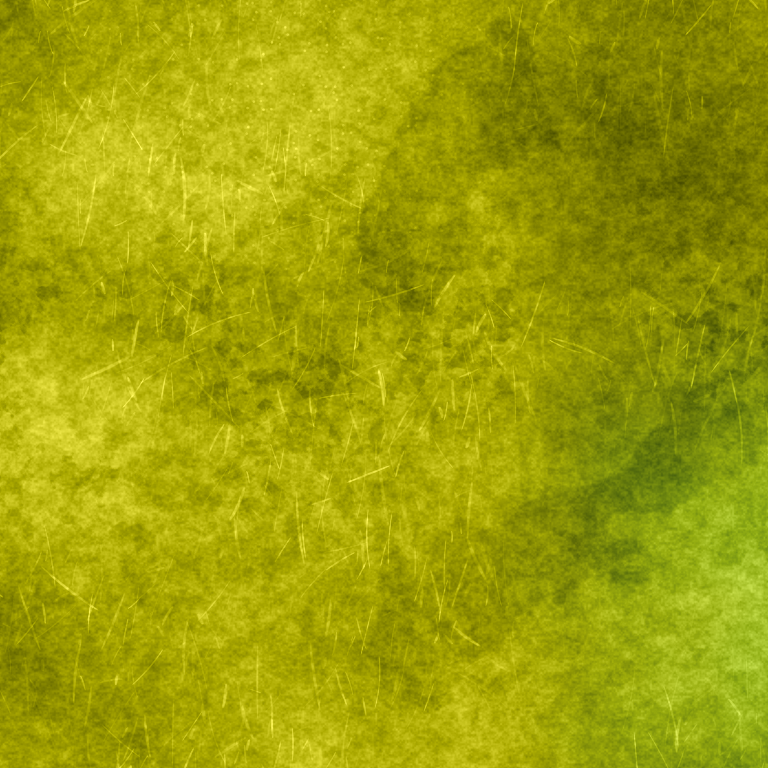
A Shadertoy shader for this texture:

```glsl
// Weathered olive-yellow paper with stains, dark mottling and fine pale scratches.

const float BASE_TONE = 0.588;
const float CLOUD_CONTRAST = 0.36;
const float GRAIN_CONTRAST = 0.19;
const float WEAR_CONTRAST = 0.22;
const float MOTTLE_DEPTH = 0.12;
const float STAIN_DEPTH = 0.09;
const float STAIN_EDGE = 0.008;
const int SCRATCH_LAYERS = 13;
const float SCRATCH_CELL = 0.09;
const float SCRATCH_WIDTH = 0.0018;
const float SCRATCH_GLOW = 0.20;
const float SPECK_CELLS = 95.0;
const vec3 GREEN_SHIFT = vec3(-0.11, 0.015, 0.08);

float hash(vec2 p) {
    vec3 q = fract(p.xyx * 0.1031);
    q += dot(q, q.yzx + 33.33);
    return fract((q.x + q.y) * q.z);
}

vec2 hash2(vec2 p) {
    return vec2(hash(p), hash(p + 57.3));
}

float noise(vec2 p) {
    vec2 i = floor(p), f = fract(p);
    f = f * f * (3.0 - 2.0 * f);
    return mix(mix(hash(i), hash(i + vec2(1, 0)), f.x),
               mix(hash(i + vec2(0, 1)), hash(i + vec2(1, 1)), f.x), f.y);
}

float fbm(vec2 p) {
    float sum = 0.0, amp = 0.5;
    for (int i = 0; i < 6; i++) {
        sum += amp * noise(p);
        p = mat2(1.6, 1.2, -1.2, 1.6) * p + 17.0;
        amp *= 0.5;
    }
    return sum;
}

float glow(vec2 p, vec2 center, float radius) {
    vec2 d = (p - center) / radius;
    return exp(-dot(d, d));
}

float segment(vec2 p, vec2 a, vec2 b) {
    vec2 pa = p - a, ba = b - a;
    return length(pa - ba * clamp(dot(pa, ba) / dot(ba, ba), 0.0, 1.0));
}

// Soft light and shade across the sheet
float lighting(vec2 p) {
    float t = 0.14 * glow(p, vec2(0.04, 0.43), 0.17);
    t += 0.13 * glow(p, vec2(0.17, 0.72), 0.23);
    t += 0.11 * glow(p, vec2(0.42, 0.88), 0.19);
    t += 0.08 * glow(p, vec2(0.25, 0.22), 0.22);
    t += 0.06 * glow(p, vec2(0.52, 0.50), 0.20);
    t += 0.09 * glow(p, vec2(0.60, 0.02), 0.14);
    t += 0.13 * glow(p, vec2(1.00, 0.20), 0.22);
    t -= 0.09 * glow(p, vec2(0.98, 0.85), 0.32);
    t -= 0.10 * glow(p, vec2(0.00, 1.00), 0.18);
    t -= 0.08 * glow(p, vec2(0.00, 0.02), 0.20);
    return t;
}

// Dark washes with ragged borders
float stains(vec2 p) {
    float ragged = (fbm(p * 6.0 + 4.0) - 0.5) * 0.24 + (fbm(p * 22.0) - 0.5) * 0.07;
    float lower = segment(p, vec2(0.60, 0.19), vec2(0.75, 0.29));
    lower = min(lower, segment(p, vec2(0.75, 0.31), vec2(0.96, 0.43)) + 0.03);
    float upper = segment(p, vec2(0.60, 0.83), vec2(0.56, 0.70)) + 0.03;
    float left = segment(p, vec2(0.13, 0.39), vec2(0.20, 0.38)) + 0.05;
    float d = min(lower, min(upper, left)) + ragged - 0.10;
    return smoothstep(STAIN_EDGE, -STAIN_EDGE, d) * (0.8 + 0.2 * smoothstep(-0.1, 0.0, d));
}

// Tapered, slightly bent strokes, mostly near vertical
float scratches(vec2 p, float pixel) {
    float sum = 0.0;
    for (int layer = 0; layer < SCRATCH_LAYERS; layer++) {
        vec2 offset = vec2(3.17, 5.71) * float(layer);
        vec2 cell = floor(p / SCRATCH_CELL + offset);
        for (int k = 0; k < 9; k++) {
            vec2 id = cell + vec2(k % 3 - 1, k / 3 - 1);
            vec2 seed = id + 31.0 * float(layer);
            vec2 center = (id + hash2(seed) - offset) * SCRATCH_CELL;
            vec2 shape = hash2(seed + 113.0);
            float lean = shape.x * 2.0 - 1.0;
            float angle = 0.1 + lean * (0.4 + 0.95 * lean * lean * lean * lean);
            float halfLength = mix(0.008, 0.052, shape.y * shape.y);
            vec2 axis = vec2(sin(angle), cos(angle)), d = p - center;
            float along = dot(d, axis) / halfLength;
            float bend = (hash(seed + 211.0) - 0.5) * 0.2 * halfLength;
            float across = abs(d.x * axis.y - d.y * axis.x + bend * along * along);
            float taper = clamp(1.0 - along * along, 0.0, 1.0);
            float thick = hash(seed + 307.0);
            float width = SCRATCH_WIDTH * mix(0.4, 1.6, thick * thick) * sqrt(taper);
            float line = smoothstep(width + pixel * 0.6, width * 0.3, across) * smoothstep(0.0, 0.3, taper);
            float cluster = smoothstep(0.36, 0.66, noise(center * 5.5 + 9.0) + 0.2 * abs(center.y - 0.5));
            float faint = hash(seed + 401.0);
            sum += line * mix(0.12, 1.0, cluster) * mix(0.15, 1.0, faint * faint);
        }
    }
    return min(sum, 1.2) * (0.35 + 0.95 * noise(p * 130.0));
}

// Tiny round pale flecks
float specks(vec2 p) {
    vec2 q = p * SPECK_CELLS, id = floor(q);
    float d = length(fract(q) - 0.25 - 0.5 * hash2(id + 71.0));
    return smoothstep(0.24, 0.08, d) * step(0.8, hash(id + 19.0));
}

// Olive ramp from brightness
vec3 olive(float t) {
    return vec3(t, 0.93 * t + 0.04, max(0.0, 1.1 * (t - 0.675)));
}

void mainImage(out vec4 fragColor, in vec2 fragCoord) {
    vec2 p = fragCoord / iResolution.y;
    float pixel = 1.0 / iResolution.y;

    float tone = BASE_TONE + lighting(p);
    tone += CLOUD_CONTRAST * (fbm(p * 5.0 + 2.0) - 0.49);
    tone -= STAIN_DEPTH * stains(p);

    // Mottling gathers across the middle
    float middle = 0.3 + 0.7 * exp(-pow((p.y - 0.52) / 0.2, 2.0));
    float patches = smoothstep(0.3, 0.65, noise(p * 8.0 + 40.0));
    tone -= MOTTLE_DEPTH * middle * patches * smoothstep(0.48, 0.62, fbm(p * 55.0));

    // Paper fibre, then surface wear
    float grain = 0.55 * noise(p * vec2(190.0, 260.0)) + 0.45 * noise(p * 420.0 + 8.0);
    tone += GRAIN_CONTRAST * (grain - 0.5) + WEAR_CONTRAST * (fbm(p * 60.0 + 5.0) - 0.49);
    tone += SCRATCH_GLOW * scratches(p, pixel);
    tone += 0.14 * specks(p) * glow(p, vec2(0.38, 0.88), 0.28);

    float green = smoothstep(0.62, 1.05, p.x + 0.25 * (fbm(p * 5.0) - 0.5)) * smoothstep(0.72, 0.28, p.y);
    fragColor = vec4(clamp(olive(tone) + GREEN_SHIFT * green, 0.0, 1.0), 1.0);
}
```
